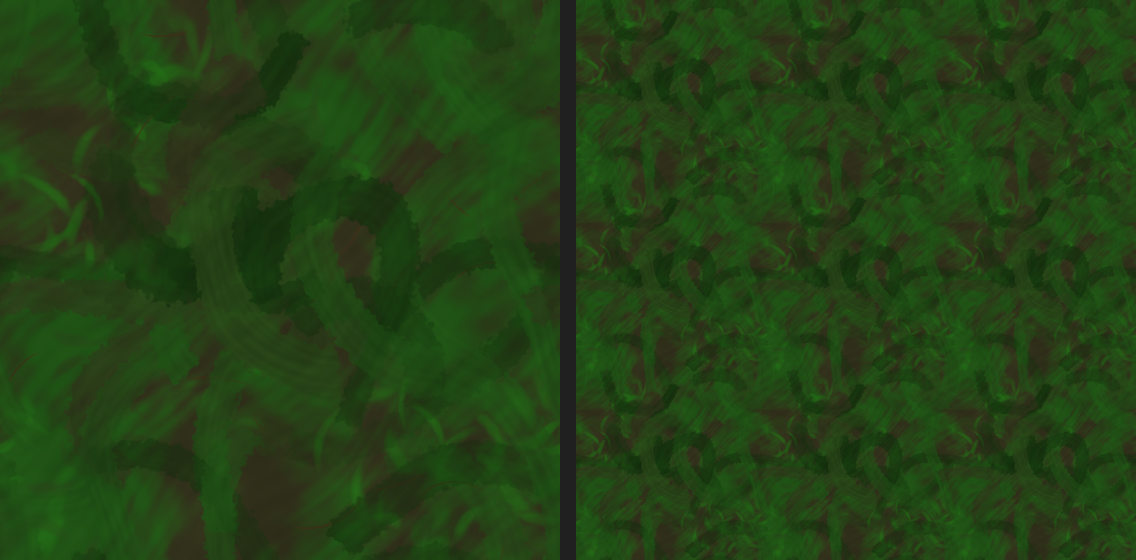
Left: one tile. Right: repeated 3 by 3.
Give the GLSL for this texture, as a Shadertoy shader.

```glsl
// Dark jungle-green brushwork: wide ragged curved strokes over olive and brown
// washes, with bright streaky dabs and a few hair-thin russet arcs.
// Strokes are hashed arcs on a torus and all noise wraps, so the tile repeats.

#define STROKES 30
#define HAIRS 16
#define DAB_GRID 11
#define WARP 0.07
#define STROKE_WIDTH 0.036
#define EDGE_SOFTNESS 0.0035
#define RAGGEDNESS 0.011
#define BRISTLE_TONE 0.16

const float TAU = 6.28319;
const vec3 DARK_GREEN = vec3(0.075, 0.195, 0.05);
const vec3 MID_GREEN = vec3(0.12, 0.315, 0.08);
const vec3 BRIGHT_GREEN = vec3(0.13, 0.43, 0.08);
const vec3 OLIVE = vec3(0.155, 0.265, 0.09);
const vec3 BROWN = vec3(0.195, 0.19, 0.105);
const vec3 RUSSET = vec3(0.28, 0.16, 0.08);

// Integer hash giving three values in 0..1
vec3 rand3(int x, int y, int z) {
    uvec3 v = uvec3(ivec3(x, y, z)) * 1664525u + 1013904223u;
    v.x += v.y * v.z; v.y += v.z * v.x; v.z += v.x * v.y;
    v ^= v >> 16u;
    v.x += v.y * v.z; v.y += v.z * v.x; v.z += v.x * v.y;
    return vec3(v >> 8u) / 16777216.0;
}

mat2 rotation(float a) {
    return mat2(cos(a), sin(a), -sin(a), cos(a));
}

int wrapIndex(int i, int n) {
    return ((i % n) + n) % n;
}

float gradientAt(ivec2 cell, ivec2 period, int seed, vec2 offset) {
    float a = TAU * rand3(wrapIndex(cell.x, period.x), wrapIndex(cell.y, period.y), seed).x;
    return dot(vec2(cos(a), sin(a)), offset);
}

// Gradient noise, about -0.6..0.6, repeating every unit of uv
float noise(vec2 uv, ivec2 period, int seed) {
    vec2 p = uv * vec2(period), f = fract(p);
    ivec2 c = ivec2(floor(p));
    vec2 s = f * f * f * (f * (f * 6.0 - 15.0) + 10.0);
    float a = gradientAt(c, period, seed, f);
    float b = gradientAt(c + ivec2(1, 0), period, seed, f - vec2(1, 0));
    float d = gradientAt(c + ivec2(0, 1), period, seed, f - vec2(0, 1));
    float e = gradientAt(c + ivec2(1, 1), period, seed, f - vec2(1, 1));
    return mix(mix(a, b, s.x), mix(d, e, s.x), s.y);
}

// Random arc on the torus: x = offset across, y = distance past its end, z = position along
vec3 arcCoords(vec2 p, int id, int seed, vec2 radii, vec2 lengths) {
    vec3 place = rand3(id, 0, seed), form = rand3(id, 1, seed);
    vec2 q = rotation(place.z * TAU) * (fract(p - place.xy + 0.5) - 0.5);
    float radius = mix(radii.x, radii.y, form.x);
    float halfLength = min(mix(lengths.x, lengths.y, form.y), 2.3 * radius);
    q.y += radius;
    float along = atan(q.x, q.y) * radius;
    return vec3(length(q) - radius, abs(along) - halfLength, along);
}

// Short soft dabs scattered over a wrapping grid
vec3 paintDabs(vec3 col, vec2 uv, float brightZone, float streak) {
    vec2 g = uv * float(DAB_GRID);
    ivec2 base = ivec2(floor(g));
    for (int k = 0; k < 18; k++) {
        ivec2 cell = base + ivec2(k % 3 - 1, (k / 3) % 3 - 1);
        int cx = wrapIndex(cell.x, DAB_GRID), cy = wrapIndex(cell.y, DAB_GRID);
        vec3 place = rand3(cx, cy, 40 + k / 9), form = rand3(cx, cy, 50 + k / 9);
        vec2 q = rotation(place.z * TAU) * (g - vec2(cell) - place.xy);
        q.y += 0.5 * q.x * q.x;
        float d = length(q / vec2(mix(0.45, 0.85, form.x), mix(0.1, 0.24, form.y)));
        float cover = 1.0 - smoothstep(0.3, 1.0, d + 0.5 * streak);
        bool isBright = form.z < 0.6;
        float strength = isBright ? 0.6 * brightZone : 0.35;
        col = mix(col, isBright ? BRIGHT_GREEN : mix(BROWN, OLIVE, form.x), cover * strength);
    }
    return col;
}

void mainImage(out vec4 fragColor, in vec2 fragCoord) {
    vec2 uv = fragCoord / iResolution.xy;
    vec2 p = uv + WARP * vec2(noise(uv, ivec2(3), 1), noise(uv, ivec2(3), 2));
    float ragged = RAGGEDNESS * (noise(uv, ivec2(58), 3) + 0.7 * noise(uv, ivec2(120), 4));
    float streak = noise(vec2(p.x + p.y, p.x - p.y), ivec2(5, 38), 5);
    float mottle = noise(p, ivec2(9), 7) + 0.5 * noise(p, ivec2(24), 8);
    float brightZone = smoothstep(-0.05, 0.3, noise(uv, ivec2(3), 9) + 0.25 * mottle);

    // Brown to green washes and dabs
    float wash = noise(p, ivec2(4), 6) + 0.5 * mottle + 0.25 * streak;
    vec3 col = mix(BROWN, OLIVE, smoothstep(-0.3, 0.1, wash));
    col = mix(col, MID_GREEN, smoothstep(0.0, 0.35, wash));
    col = paintDabs(col, p, brightZone, streak);

    // Hair-thin arcs
    float pixel = 1.0 / iResolution.y;
    for (int i = 0; i < HAIRS; i++) {
        vec3 a = arcCoords(uv, i, 20, vec2(0.08, 0.3), vec2(0.03, 0.08));
        float line = 1.0 - smoothstep(0.0004, 0.0008 + pixel, abs(a.x));
        col = mix(col, RUSSET, 0.55 * line * (1.0 - smoothstep(-0.03, 0.0, a.y)));
    }

    // Broad translucent strokes with ragged edges and bristle tone
    for (int i = 0; i < STROKES; i++) {
        vec3 a = arcCoords(p, i, 30, vec2(0.11, 0.5), vec2(0.14, 0.36));
        vec3 look = rand3(i, 2, 30);
        float width = STROKE_WIDTH * mix(0.7, 1.25, look.x);
        vec2 box = max(vec2(abs(a.x) - 0.6 * width, a.y + 0.4 * width), 0.0);
        float d = length(box) - 0.4 * width + ragged;
        float cover = 1.0 - smoothstep(-EDGE_SOFTNESS, EDGE_SOFTNESS, d);
        vec3 paint = look.y < 0.36 ? DARK_GREEN : look.y < 0.72 ? MID_GREEN : look.y < 0.88 ? OLIVE : BROWN;
        paint *= 1.0 + BRISTLE_TONE * noise(vec2(a.z, a.x), ivec2(9, 90), 60 + i);
        float opacity = mix(0.45, 0.85, look.z) * mix(1.0, 0.6, smoothstep(-0.1, 0.3, a.z));
        col = mix(col, paint, cover * opacity * (1.0 - 0.35 * brightZone));
    }

    col *= 1.0 + 0.12 * mottle + 0.08 * streak;
    fragColor = vec4(col, 1.0);
}
```
